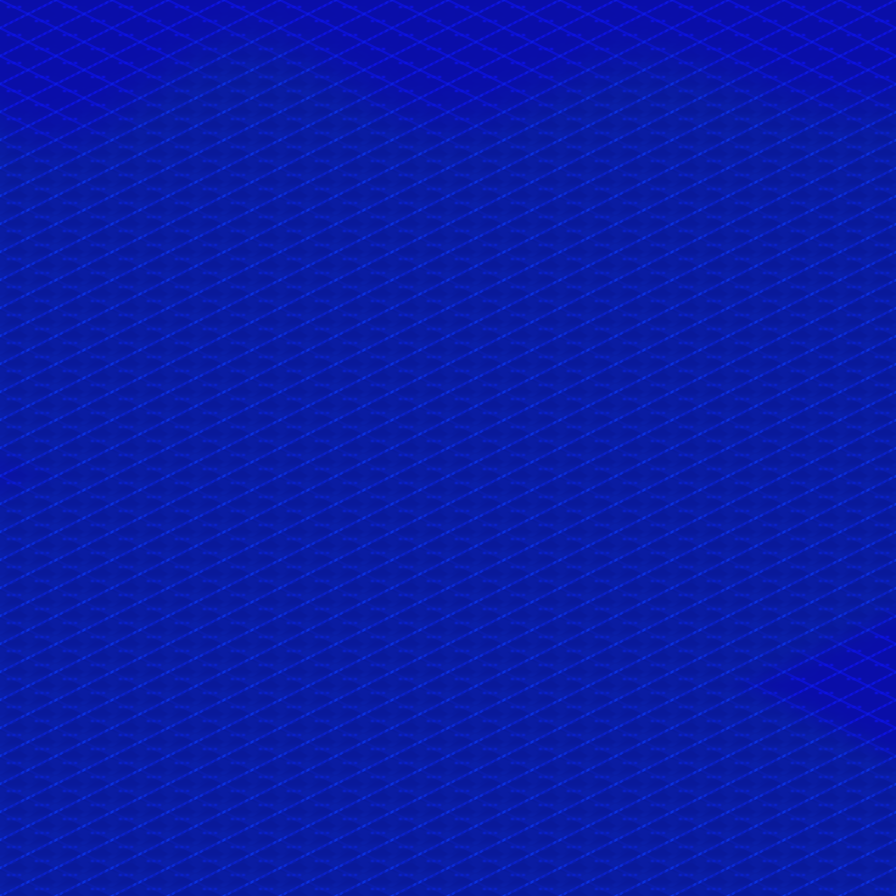
A WebGL 1 fragment shader for this pattern:

```glsl
precision highp float;
uniform vec2 u_resolution;

#define COLUMNS 16.0
#define ROWS 32.0
#define LINE_WIDTH 0.0025
#define BEADS_PER_CELL 10.0
#define BASE vec3(0.035, 0.097, 0.605)
#define FACET vec3(0.04, 0.122, 0.66)
#define VIOLET vec3(0.04, 0.05, 0.665)
#define RISING vec3(0.04, 0.13, 0.80)
#define FALLING vec3(0.04, 0.115, 0.69)
#define SPARK vec3(0.04, 0.20, 0.88)
#define VIOLET_LINE vec3(0.05, 0.07, 0.89)

const float TAU = 6.28318;

float hash(vec2 p) {
  return fract(sin(dot(p, vec2(127.1, 311.7))) * 43758.5);
}

float noise(vec2 p) {
  vec2 i = floor(p);
  vec2 f = fract(p);
  f = f * f * (3.0 - 2.0 * f);
  return mix(mix(hash(i), hash(i + vec2(1.0, 0.0)), f.x),
             mix(hash(i + vec2(0.0, 1.0)), hash(i + 1.0), f.x), f.y);
}

// Distance to the nearest integer
float toInteger(float x) {
  return abs(fract(x + 0.5) - 0.5);
}

// Coverage of a stroke at distance d from its centre
float stroke(float d, float width, float pixel) {
  return 1.0 - smoothstep(-0.7, 0.7, (d - 0.5 * width) / pixel);
}

// Lines at integer phase, rising or falling one in two
float slopedLine(float phase, float pixel) {
  return stroke(toInteger(phase) * 0.894 / ROWS, LINE_WIDTH, pixel);
}

// Three level dots at the middle of every falling edge
float edgeDots(vec2 cell, float pixel) {
  float rise = floor(cell.y - cell.x) + 0.5;
  float fall = floor(cell.y + cell.x + 0.5);
  vec2 p = cell - 0.5 * vec2(fall - rise, fall + rise);
  float height = stroke(abs(p.y) / ROWS, 0.0028, pixel);
  float extent = 1.0 - smoothstep(0.12, 0.16, abs(p.x));
  return height * extent * (0.6 + 0.4 * cos(p.x * TAU * BEADS_PER_CELL));
}

// Wedge opening sideways from its tip
float wedge(vec2 p, float side) {
  return smoothstep(-0.03, 0.07, p.x * side - abs(p.y) * 2.0);
}

// Soft violet zones along the top and at both sides
float violetZone(vec2 uv) {
  float edge = 0.095 + 0.06 * (1.0 - 0.7 * uv.x) * cos(14.0 * (uv.x - 0.06));
  float top = smoothstep(-0.05, 0.05, edge - (1.0 - uv.y));
  float right = wedge(uv - vec2(0.82, 0.235), 1.0);
  float left = 0.6 * wedge(uv - vec2(0.065, 0.47), -1.0);
  return max(top, max(right, left));
}

void main() {
  float pixel = 1.0 / min(u_resolution.x, u_resolution.y);
  vec2 uv = gl_FragCoord.xy / u_resolution;
  vec2 cell = uv * vec2(COLUMNS, ROWS);
  float rise = cell.y - cell.x;
  float fall = cell.y + cell.x;

  // Faceted ground: each rhombus is lit near its lower tip and grained alike
  vec2 local = fract(vec2(rise, fall));
  float facet = 1.0 - smoothstep(0.2, 0.55, 0.5 * (local.x + local.y));
  float grain = smoothstep(0.45, 0.8, noise(local * 5.0 + 3.0));
  float zone = violetZone(uv);
  vec3 color = mix(BASE, FACET, clamp(0.75 * facet + 0.55 * grain, 0.0, 1.0));
  color = mix(color, VIOLET, zone * 0.9);

  // Lattice lines: faint falling set, beaded rising set
  float rising = slopedLine(rise, pixel);
  float falling = slopedLine(fall, pixel);
  float beads = 0.5 + 0.5 * cos(cell.x * TAU * BEADS_PER_CELL);
  color = mix(color, mix(FALLING, VIOLET_LINE, zone), falling * mix(0.65, 0.7, zone));
  color = mix(color, mix(RISING, VIOLET_LINE, zone), rising * (0.5 + 0.5 * beads));

  // Dots on falling edges and sparks where both line sets cross
  float dots = edgeDots(cell, pixel);
  color = mix(color, mix(RISING, VIOLET_LINE, zone), dots * 0.9);
  float nearCrossing = 1.0 - smoothstep(0.08, 0.35, toInteger(fall));
  color = mix(color, SPARK, rising * nearCrossing * beads * (1.0 - 0.7 * zone));

  gl_FragColor = vec4(color, 1.0);
}
```
